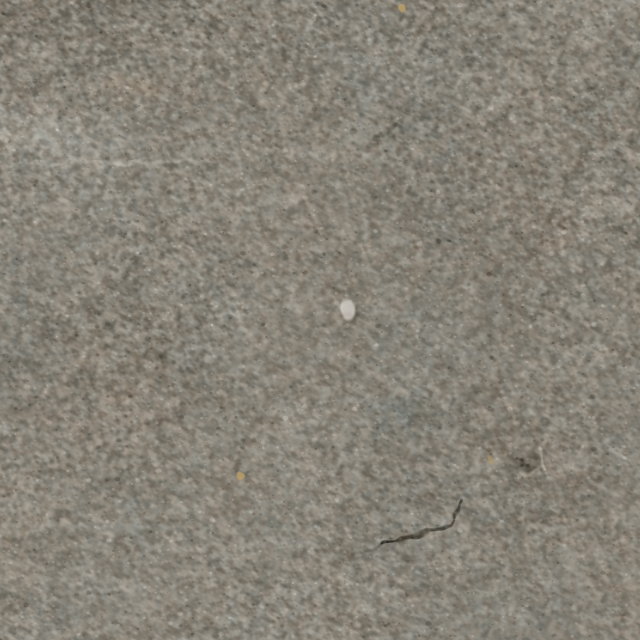
This texture is drawn by a Shadertoy shader. Its source:

```glsl
// Weathered grey concrete with fine sandy grain, pits, scratches, a crack and a pale pebble.

float hash(vec2 p) {
    vec3 q = fract(vec3(p.xyx) * 0.1031);
    q += dot(q, q.yzx + 33.33);
    return fract((q.x + q.y) * q.z);
}

// Smooth value noise, centred on zero
float noise(vec2 p) {
    vec2 i = floor(p), f = fract(p);
    f = f * f * (3.0 - 2.0 * f);
    float low = mix(hash(i), hash(i + vec2(1, 0)), f.x);
    float high = mix(hash(i + vec2(0, 1)), hash(i + vec2(1, 1)), f.x);
    return mix(low, high, f.y) - 0.5;
}

float fbm(vec2 p) {
    float sum = 0.0, gain = 0.6;
    for (int k = 0; k < 4; k++) {
        sum += gain * noise(p);
        p = mat2(0.8, 0.6, -0.6, 0.8) * p * 2.1 + 17.3;
        gain *= 0.55;
    }
    return sum;
}

// Soft line from a to b
float stroke(vec2 p, vec2 a, vec2 b, float width) {
    vec2 ab = b - a;
    float along = clamp(dot(p - a, ab) / dot(ab, ab), 0.0, 1.0);
    return 1.0 - smoothstep(width * 0.3, width * 1.4, length(p - a - ab * along));
}

// Soft elliptical patch
float patchAt(vec2 p, vec2 centre, vec2 radius) {
    vec2 d = (p - centre) / radius;
    return exp(-dot(d, d));
}

// Solid ellipse with a smoothed rim
float spot(vec2 p, vec2 centre, vec2 radius) {
    return 1.0 - smoothstep(0.7, 1.2, length((p - centre) / radius));
}

// Sparse grains (positive) and pits (negative), one candidate per cell
float speckles(vec2 p, float scale, float chance) {
    vec2 cell = floor(p * scale), f = fract(p * scale);
    vec2 centre = 0.35 + 0.3 * vec2(hash(cell + 11.0), hash(cell + 47.0));
    float size = mix(0.14, 0.34, hash(cell + 83.0));
    float shape = 1.0 - smoothstep(size * 0.5, size, length((f - centre) * vec2(0.9, 1.1)));
    float tone = hash(cell + 131.0) < 0.5 ? -1.0 : 1.0;
    return shape * tone * step(hash(cell + 5.0), chance);
}

void mainImage(out vec4 fragColor, in vec2 fragCoord) {
    vec2 p = fragCoord / iResolution.y;
    vec2 warp = vec2(noise(p * 75.0), noise(p * 75.0 + 40.0));
    vec2 rough = p + warp * 0.009;

    // Sandy grain, slightly drawn out towards the lower right
    vec2 g = mat2(0.88, 0.47, -0.47, 0.88) * p * vec2(1.0, 1.0);
    g = vec2(dot(p, vec2(0.88, -0.47)) * 0.75, dot(p, vec2(0.47, 0.88)));
    float grain = 0.155 * noise(g * 155.0) + 0.10 * noise(g * 265.0 + 9.0) + 0.06 * noise(p * 70.0);
    grain *= 1.0 + 0.5 * fbm(p * 4.0 + 60.0) + 0.15 * smoothstep(0.4, 1.0, p.y);

    // Broad stains
    float tone = grain + 0.055 * fbm(p * 4.5 + 3.0) + 0.05 * fbm(p * vec2(17.0, 22.0));
    tone -= 0.04 * patchAt(p, vec2(0.14, 0.97), vec2(0.25, 0.07));
    tone -= 0.03 * patchAt(p, vec2(0.63, 0.35), vec2(0.06, 0.03));
    tone -= 0.025 * patchAt(p, vec2(0.89, 0.23), vec2(0.10, 0.06));

    // Loose grains and pits in two sizes
    tone += 0.085 * speckles(p, 62.0, 0.12) + 0.07 * speckles(p + 0.37, 105.0, 0.16);

    // Pale smear and scratches
    float wear = 0.75 + noise(p * 90.0);
    tone += 0.06 * patchAt(rough, vec2(0.05, 0.785 - 0.15 * (p.x - 0.05)), vec2(0.13, 0.035));
    tone += 0.075 * wear * stroke(rough, vec2(0.05, 0.744), vec2(0.325, 0.749), 0.004);
    tone += 0.08 * wear * stroke(rough, vec2(0.47, 1.005), vec2(0.566, 0.94), 0.005);

    // Dark crack and a fainter one above
    float crack = stroke(rough, vec2(0.60, 0.150), vec2(0.65, 0.164), 0.0033);
    crack = max(crack, stroke(rough, vec2(0.65, 0.164), vec2(0.703, 0.180), 0.0030));
    crack = max(crack, stroke(rough, vec2(0.703, 0.180), vec2(0.721, 0.215), 0.0028));
    crack = max(crack, 0.4 * stroke(rough, vec2(0.555, 0.132), vec2(0.60, 0.150), 0.003));
    tone -= 0.26 * crack * (0.8 + noise(p * 45.0));
    tone -= 0.11 * stroke(rough, vec2(0.573, 0.768), vec2(0.618, 0.807), 0.005);

    // Chipped hollow with a pale rim
    tone -= 0.09 * spot(rough, vec2(0.827, 0.277), vec2(0.018, 0.016));
    tone += 0.10 * stroke(rough, vec2(0.846, 0.297), vec2(0.852, 0.266), 0.003);
    tone += 0.08 * stroke(rough, vec2(0.852, 0.266), vec2(0.812, 0.257), 0.003);

    // Grey base with faint warm and cool drifts
    float warmth = 0.035 * fbm(p * 6.0 + 90.0) + 0.04 * noise(p * 85.0 + 20.0);
    warmth += 0.025 * patchAt(p, vec2(0.20, 0.865), vec2(0.10, 0.025));
    warmth -= 0.025 * patchAt(p, vec2(0.63, 0.35), vec2(0.07, 0.04));
    vec3 color = vec3(0.530, 0.510, 0.468) + tone + warmth * vec3(0.6, -0.1, -0.5);

    // Ochre flecks
    float ochre = spot(rough, vec2(0.629, 0.987), vec2(0.006));
    ochre = max(ochre, spot(rough, vec2(0.378, 0.257), vec2(0.006)));
    ochre = max(ochre, 0.6 * spot(rough, vec2(0.767, 0.282), vec2(0.007)));
    color = mix(color, vec3(0.73, 0.62, 0.40), ochre * 0.8);

    // Pale pebble with a small shadow
    color -= 0.09 * spot(rough, vec2(0.549, 0.511), vec2(0.014, 0.018));
    vec3 pebble = vec3(0.77, 0.75, 0.72) + 0.12 * noise(p * 130.0);
    color = mix(color, pebble, spot(p + warp * 0.004, vec2(0.544, 0.516), vec2(0.012, 0.017)));

    fragColor = vec4(color, 1.0);
}
```
